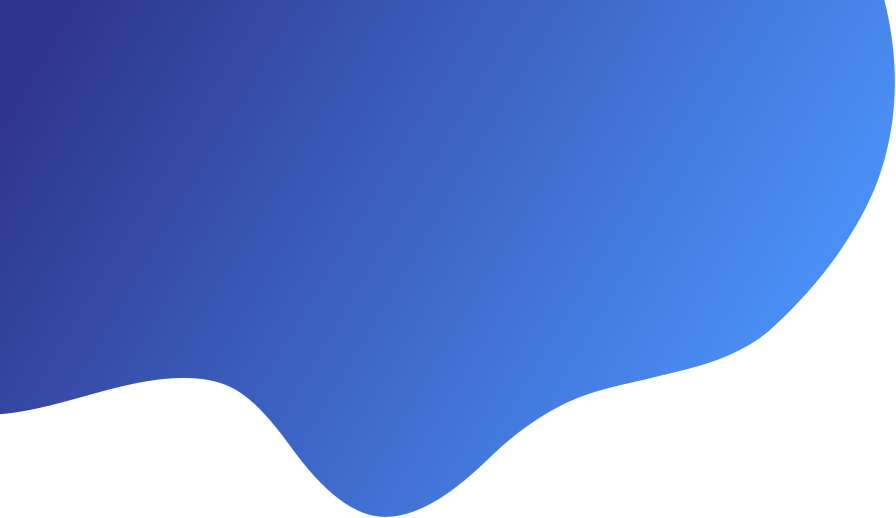
A Shadertoy shader for this background:

```glsl
// A blue blob hangs from the top left corner over a white page.
// Its outline is two smooth cubic splines: a wavy lower edge, y(x), and a
// rounded right edge, x(y). A slanted linear gradient fills the inside.

#define CANVAS_WIDTH 768.0            // canvas width in layout units
#define PAPER vec3(1.0)
#define DEEP_BLUE vec3(0.18, 0.205, 0.55)
#define BRIGHT_BLUE vec3(0.292, 0.56, 0.962)
#define GRADIENT_AXIS vec2(0.86, 0.51)
#define GRADIENT_START 45.0
#define GRADIENT_END 720.0
#define JOIN_HEIGHT 281.0             // depth where the two edges meet

// Spline knots: position along the edge, offset, slope
const int LOWER_FIRST = 0, LOWER_LAST = 9;
const int RIGHT_FIRST = 10, RIGHT_LAST = 14;
const vec3 KNOTS[15] = vec3[15](
    vec3(0.0, 355.0, -0.08), vec3(157.0, 324.0, 0.0),
    vec3(200.0, 333.0, 0.52), vec3(250.0, 384.0, 1.38),
    vec3(330.0, 443.0, 0.0), vec3(420.0, 392.0, -0.97),
    vec3(480.0, 348.0, -0.52), vec3(560.0, 323.5, -0.25),
    vec3(630.0, 302.0, -0.48), vec3(662.0, 281.0, -0.92),
    vec3(0.0, 758.0, 0.25), vec3(70.0, 767.0, 0.0),
    vec3(150.0, 754.0, -0.34), vec3(215.0, 720.0, -0.68),
    vec3(281.0, 662.0, -1.08));

// Cubic Hermite segment: returns value and slope, straight past its ends
vec2 hermite(vec3 a, vec3 b, float x) {
    float span = b.x - a.x;
    float inside = clamp(x, a.x, b.x);
    float t = (inside - a.x) / span;
    float rise = b.y - a.y;
    float c1 = a.z * span;
    float c2 = 3.0 * rise - (2.0 * a.z + b.z) * span;
    float c3 = (a.z + b.z) * span - 2.0 * rise;
    float value = a.y + t * (c1 + t * (c2 + t * c3));
    float slope = (c1 + t * (2.0 * c2 + t * 3.0 * c3)) / span;
    return vec2(value + slope * (x - inside), slope);
}

// Approximate distance to a spline edge, positive inside the blob
float edgeDistance(int first, int last, float along, float offset) {
    int segment = first;
    for (int i = first + 1; i < last; i++) {
        if (along >= KNOTS[i].x) segment = i;
    }
    vec2 edge = hermite(KNOTS[segment], KNOTS[segment + 1], along);
    return (edge.x - offset) / sqrt(1.0 + edge.y * edge.y);
}

void mainImage(out vec4 fragColor, in vec2 fragCoord) {
    // Layout space, with y measured down from the top
    float pixel = CANVAS_WIDTH / iResolution.x;
    vec2 p = vec2(fragCoord.x, iResolution.y - fragCoord.y) * pixel;

    // Blob coverage
    float d = p.y < JOIN_HEIGHT
        ? edgeDistance(RIGHT_FIRST, RIGHT_LAST, p.y, p.x)
        : edgeDistance(LOWER_FIRST, LOWER_LAST, p.x, p.y);
    float coverage = clamp(d / pixel + 0.5, 0.0, 1.0);

    // Gradient fill over the page
    float shade = (dot(p, GRADIENT_AXIS) - GRADIENT_START)
                / (GRADIENT_END - GRADIENT_START);
    vec3 fill = mix(DEEP_BLUE, BRIGHT_BLUE, clamp(shade, 0.0, 1.0));
    fragColor = vec4(mix(PAPER, fill, coverage), 1.0);
}
```
